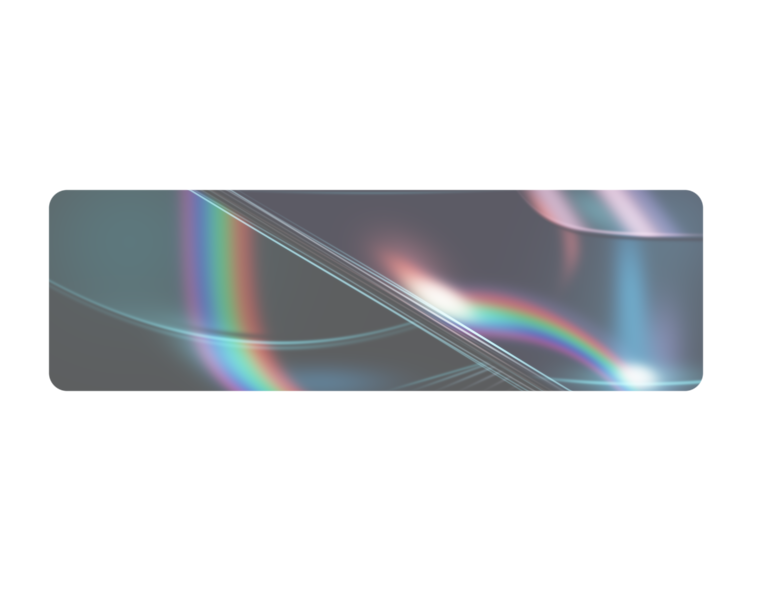
Reproduce this background procedurally as a Shadertoy shader.

```glsl
// Rounded grey glass panel on white, with prismatic caustics and a diagonal bundle of fibres.

const vec2 PANEL_LOW = vec2(0.0638, 0.3548);
const vec2 PANEL_SIZE = vec2(0.8516, 0.3317);
const float PANEL_ASPECT = 3.254;
const vec3 CYAN = vec3(0.25, 0.8, 0.9);
const vec3 BLUE = vec3(0.08, 0.55, 0.95);
const vec3 LAVENDER = vec3(0.45, 0.35, 0.8);
const vec3 ROSE = vec3(1.0, 0.62, 0.85);
const vec3 EMBER = vec3(1.0, 0.22, 0.12);

float bell(float x, float width) {
    x /= width;
    return exp(-x * x);
}

float hash(float n) {
    return fract(sin(n * 91.7) * 437.5);
}

// Soft ellipse whose long axis follows the given slope
float glow(vec2 p, vec2 centre, float slope, vec2 size) {
    vec2 axis = normalize(vec2(1.0, slope));
    vec2 q = p - centre;
    return bell(dot(q, axis), size.x) * bell(dot(q, vec2(-axis.y, axis.x)), size.y);
}

// Violet at t = 0 through to red at t = 1
vec3 spectrum(float t) {
    return vec3(bell(t - 0.85, 0.22) + 0.45 * bell(t - 0.05, 0.15),
                bell(t - 0.55, 0.24), bell(t - 0.28, 0.28));
}

float roundedBox(vec2 p, vec2 halfSize, float radius) {
    vec2 q = abs(p) - halfSize + radius;
    return length(max(q, 0.0)) + min(max(q.x, q.y), 0.0) - radius;
}

// Vertical rainbow and the curved crease that bends it
vec3 leftCaustic(vec2 p) {
    float crease = p.y - 0.239 - 0.235 * (p.x - 1.15) * (p.x - 1.15);
    float above = smoothstep(-0.015, 0.015, crease);
    float t = (p.x - 0.83 - 0.25 * exp(-5.0 * p.y)) / 0.32 + 0.5;
    vec3 light = spectrum(t) * mix(1.0, 0.62, above);
    light += CYAN * 0.75 * glow(p, vec2(0.87, 0.17), -0.6, vec2(0.24, 0.1));
    light += vec3(0.0, 0.17, 0.2) * glow(p, vec2(0.4, 0.75), 0.0, vec2(0.55, 0.5)) * mix(0.25, 1.0, above);
    light += CYAN * 0.3 * above * exp(-max(crease, 0.0) / 0.07) * bell(p.x - 0.6, 0.3);
    light += BLUE * 0.4 * glow(p, vec2(1.35, 0.04), 0.0, vec2(0.32, 0.08));
    light *= 1.0 - 0.65 * bell(crease - 0.03, 0.018) * bell(p.x - 0.95, 0.25);
    float shine = 0.25 + 0.65 * bell(p.x - 1.0, 0.45);
    return light + CYAN * shine * (bell(crease, 0.009) + 0.4 * bell(crease + 0.025, 0.012));
}

// White flare that trails into a rainbow arc
vec3 centreFlare(vec2 p) {
    float a = p.x - 2.1;
    float bend = a < 0.0 ? 1.4 : -0.58;
    float dist = (p.y - 0.45 - bend * a * a) / sqrt(1.0 + 4.0 * bend * bend * a * a);
    float width = mix(0.2, 0.12, smoothstep(2.1, 2.75, p.x));
    float reach = smoothstep(1.7, 2.1, p.x) * smoothstep(2.98, 2.86, p.x);
    vec3 light = spectrum(0.85 + dist / width) * reach * 0.75;
    light += LAVENDER * 0.25 * bell(dist - 0.04, 0.05) * reach;
    light += vec3(2.8, 2.6, 2.4) * glow(p, vec2(1.95, 0.455), -0.55, vec2(0.14, 0.055));
    light += EMBER * 0.9 * glow(p, vec2(1.81, 0.565), -0.75, vec2(0.14, 0.05));
    light += vec3(0.4, 0.15, 0.17) * glow(p, vec2(1.78, 0.62), -0.7, vec2(0.2, 0.13));
    return light + vec3(0.1, 0.65, 0.6) * glow(p, vec2(2.15, 0.375), -0.3, vec2(0.18, 0.06));
}

// Pink ribbons, blue beam and bright corner
vec3 rightCaustic(vec2 p) {
    float lip = p.y - 0.755 - 0.13 * exp(-6.0 * (p.x - 2.42));
    float above = smoothstep(-0.01, 0.03, lip);
    float first = p.x - 2.47 - 0.65 * (1.0 - p.y);
    float second = p.x - 2.8 - 0.75 * (1.0 - p.y);
    vec3 light = ROSE * (1.1 * bell(first, 0.075) + 1.5 * bell(second, 0.075));
    light += EMBER * 0.8 * bell(first + 0.07, 0.045) * smoothstep(1.05, 0.87, p.y);
    light += LAVENDER * 0.6 * bell(second - 0.12, 0.07);
    light += CYAN * 0.5 * glow(p, vec2(2.72, 0.9), -0.7, vec2(0.17, 0.08));
    light *= above;
    light += vec3(0.05, 0.16, 0.22) * glow(p, vec2(3.1, 0.85), 0.0, vec2(0.35, 0.3));
    float red = p.x - 2.6 + 1.2 * (p.y - 0.7) * (p.y - 0.7);
    light += vec3(0.45, 0.12, 0.12) * bell(red, 0.045) * bell(p.y - 0.74, 0.15) * (1.0 - above);
    float beam = p.x - 2.92 + 0.05 * p.y;
    light += BLUE * 0.8 * bell(beam, 0.075 + 0.06 * bell(p.y, 0.3)) * smoothstep(1.0, 0.45, p.y);
    light += LAVENDER * 0.45 * glow(p, vec2(3.06, 0.22), 0.0, vec2(0.1, 0.22));
    light += vec3(0.05, 0.17, 0.2) * glow(p, vec2(2.95, 0.35), 0.0, vec2(0.4, 0.45));
    light += vec3(2.2, 2.1, 1.9) * glow(p, vec2(2.93, 0.07), -0.25, vec2(0.08, 0.05));
    light += CYAN * 0.6 * glow(p, vec2(2.93, 0.06), 0.0, vec2(0.3, 0.07));
    light *= 1.0 - 0.6 * bell(lip + 0.002, 0.012) * smoothstep(2.4, 2.6, p.x);
    light += ROSE * 0.7 * bell(lip - 0.02, 0.009) * bell(p.x - 2.85, 0.3);
    float floorLine = p.y - 0.035 - 0.12 * (p.x - 2.95) * (p.x - 2.95);
    return light + CYAN * 0.9 * bell(floorLine, 0.009) * smoothstep(2.3, 2.8, p.x);
}

// Thin strands across the bundle, v runs from -1 to 1
vec3 fibres(float x, float v) {
    vec3 light = vec3(0.0);
    for (float i = 0.0; i < 14.0; i++) {
        float offset = -1.0 + i / 6.5 + 0.09 * sin(1.7 * x + 2.4 * i) + 0.04 * sin(4.3 * x + i);
        float rim = smoothstep(0.35, 0.95, abs(offset));
        float shimmer = 0.55 + 0.45 * sin(x * (1.5 + 2.0 * hash(i)) + 5.0 * i);
        float flare = 1.3 * bell(x - 2.05, 0.28) * smoothstep(-0.1, 0.5, offset);
        vec3 tint = mix(vec3(0.75, 0.5, 0.5), vec3(0.4, 0.8, 0.9), max(rim, hash(i + 3.0)));
        light += tint * (0.15 + 0.6 * rim + flare) * shimmer * bell(v - offset, 0.075);
    }
    return light;
}

// Faint fan of scratches under the bundle
vec3 scratches(vec2 p) {
    vec3 light = vec3(0.0);
    for (float i = 0.0; i < 6.0; i++) {
        float start = 1.68 + 0.12 * i;
        float line = p.y - (0.29 + 0.06 * i) * (p.x - start);
        light += mix(CYAN, ROSE, i / 7.0) * 0.3 * bell(line, 0.008) * smoothstep(start - 0.05, start + 0.25, p.x);
    }
    return light;
}

void mainImage(out vec4 fragColor, in vec2 fragCoord) {
    vec2 p = (fragCoord / iResolution.xy - PANEL_LOW) / PANEL_SIZE;
    p.x *= PANEL_ASPECT;
    float pixel = 1.0 / (iResolution.y * PANEL_SIZE.y);

    // Light on either side of the bundle
    float across = p.y - 0.87 + 0.597 * (p.x - 1.03);
    float over = smoothstep(-0.02, 0.07, across);
    float under = 1.0 - smoothstep(-0.085, -0.02, across);
    vec3 light = (leftCaustic(p) + scratches(p)) * under;
    light += (centreFlare(p) + rightCaustic(p)) * over;
    light += fibres(p.x, across / 0.072);
    light += CYAN * 0.2 * bell(p.y - 0.985 - 0.03 * (p.x - 1.6) * (p.x - 1.6), 0.008) * bell(p.x - 1.6, 0.5);

    // Grey glass, then the white page
    vec3 glass = mix(vec3(0.365, 0.37, 0.375), vec3(0.36, 0.355, 0.395), over);
    vec3 color = 1.0 - (1.0 - glass) * exp(-light);
    vec2 halfSize = vec2(0.5 * PANEL_ASPECT, 0.5);
    float edge = roundedBox(p - halfSize, halfSize, 0.09);
    fragColor = vec4(mix(color, vec3(1.0), smoothstep(-pixel, pixel, edge)), 1.0);
}
```
